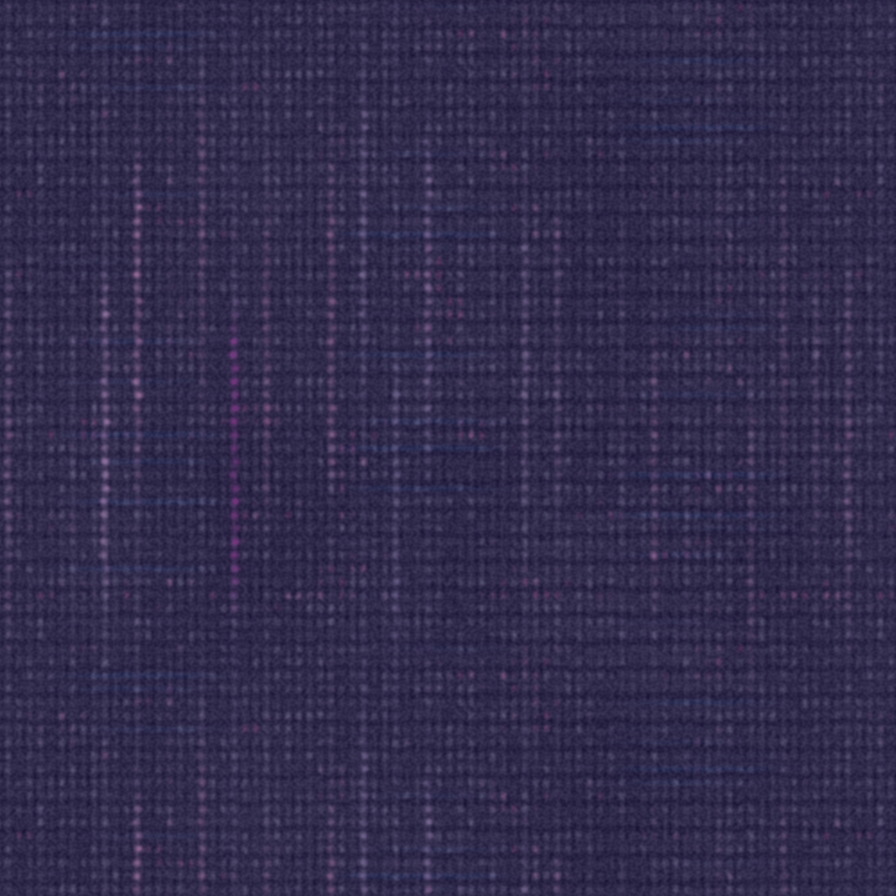
A WebGL 2 fragment shader for this texture:

```glsl
#version 300 es
precision highp float;

uniform vec2 u_resolution;
out vec4 outColor;

const float TAU = 6.2831853;
const vec2 THREADS = vec2(26.0, 48.0); // warp columns and weft rows in one tile

vec2 hash2(vec2 p) {
  vec3 q = fract(p.xyx * vec3(0.1031, 0.1030, 0.0973));
  q += dot(q, q.yzx + 33.33);
  return fract((q.xx + q.yz) * q.zy);
}

// Gradient noise that wraps after the given number of lattice cells
float gradientAt(vec2 corner, vec2 offset, vec2 period) {
  float angle = TAU * hash2(mod(corner, period) + period * 0.37).x;
  return dot(vec2(cos(angle), sin(angle)), offset);
}

float gradientNoise(vec2 p, vec2 period) {
  vec2 i = floor(p), f = fract(p);
  vec2 u = f * f * f * (f * (f * 6.0 - 15.0) + 10.0);
  vec2 e = vec2(1.0, 0.0);
  float low = mix(gradientAt(i, f, period), gradientAt(i + e, f - e, period), u.x);
  float high = mix(gradientAt(i + e.yx, f - e.yx, period), gradientAt(i + 1.0, f - 1.0, period), u.x);
  return mix(low, high, u.y);
}

float tiledNoise(vec2 uv, vec2 cells) {
  return gradientNoise(uv * cells, cells);
}

// How thick the slub yarn of a warp column is: two beating waves, heavier on the left
float slubWeight(float column) {
  float beat = 0.5 * (cos(TAU * 6.0 * (column - 3.0) / THREADS.x) + cos(TAU * 8.0 * (column - 10.0) / THREADS.x));
  float leftBias = 0.64 + 0.36 * cos(TAU * (column - 7.0) / THREADS.x);
  return 0.14 + smoothstep(-0.5, 0.55, beat) * leftBias;
}

void main() {
  vec2 uv = gl_FragCoord.xy / min(u_resolution.x, u_resolution.y) / vec2(0.9375, 0.716);
  vec2 thread = uv * THREADS + vec2(0.25, 0.0);
  thread.y += 0.12 * tiledNoise(uv, vec2(39.0, 24.0));
  vec2 cell = mod(floor(thread), THREADS);
  vec2 local = fract(thread) - 0.5;

  // Ground weave: three ribs per column, rows paired into broader bands
  float rib = cos(TAU * 3.0 * local.x);
  float row = cos(TAU * local.y);
  float ribCrest = 0.5 + 0.5 * rib;
  float rowCrest = 0.5 + 0.5 * row;
  float wear = tiledNoise(uv, vec2(5.0, 4.0));
  float pairing = 0.009 - 0.005 * cos(TAU * (uv.x - 0.75)) * -1.0 + 0.008 * wear;
  float shade = 0.014 * rib + 0.009 * row + pairing * cos(TAU * 0.5 * thread.y);
  shade += 0.055 * tiledNoise(uv, vec2(234.0, 192.0)) + 0.05 * tiledNoise(uv, vec2(156.0, 96.0)) + 0.018 * wear;

  // Every crossing of rib and row carries a stitch of its own brightness
  vec2 crossing = floor(vec2(thread.x * 3.0, thread.y));
  vec2 stitchHash = hash2(mod(crossing, THREADS * vec2(3.0, 1.0)) + 5.0);
  shade += 0.11 * pow(stitchHash.x, 2.5) * ribCrest * rowCrest;
  shade += 0.022 * (hash2(vec2(mod(crossing.x, 78.0), 3.0)).y - 0.5) * ribCrest;
  vec3 color = vec3(0.181, 0.161, 0.288) + shade;

  // Whole weft rows turn bluer in places, and a few stitches are reddish
  float rowDye = gradientNoise(vec2(uv.x * 3.0, cell.y), vec2(3.0, THREADS.y));
  color += vec3(-0.016, 0.014, 0.042) * smoothstep(0.12, 0.42, rowDye) * (0.2 + 0.8 * rowCrest) * rowCrest;
  float redPatch = smoothstep(0.05, 0.45, tiledNoise(uv + 0.31, vec2(9.0, 16.0)));
  color += vec3(0.13, 0.03, 0.06) * redPatch * smoothstep(0.45, 0.9, stitchHash.y) * ribCrest * rowCrest;

  // Broken slub streaks: bright stitches along the warp, fading in and out
  vec2 yarnHash = hash2(vec2(cell.x, 7.0));
  float run = cos(TAU * (uv.y - 0.82 - 0.5 * (yarnHash.x - 0.5)));
  float fade = smoothstep(-0.5, 0.7, run + 0.8 * gradientNoise(vec2(cell.x, uv.y * 6.0), vec2(THREADS.x, 6.0)));
  vec2 wobble = hash2(cell + 19.0);
  float sway = 0.12 * (wobble.x - 0.5) * rowCrest;
  float across = exp(-pow((local.x + sway) / 0.125, 2.0));
  float stitch = 0.16 + (0.30 + 0.54 * wobble.y) * pow(rowCrest, 1.5);
  float slub = slubWeight(cell.x) * (0.22 + 0.78 * fade) * across * stitch;
  vec3 mauve = mix(vec3(0.50, 0.47, 0.65), vec3(0.62, 0.42, 0.60), yarnHash.y * (0.4 + 0.6 * fade));
  float purple = smoothstep(0.975, 1.0, cos(TAU * (cell.x - 7.0) / THREADS.x));
  vec3 yarn = mix(mauve, vec3(0.46, 0.21, 0.50), purple * fade);
  color = mix(color, yarn, clamp(slub, 0.0, 0.9));

  outColor = vec4(clamp(color, 0.0, 1.0), 1.0);
}
```
